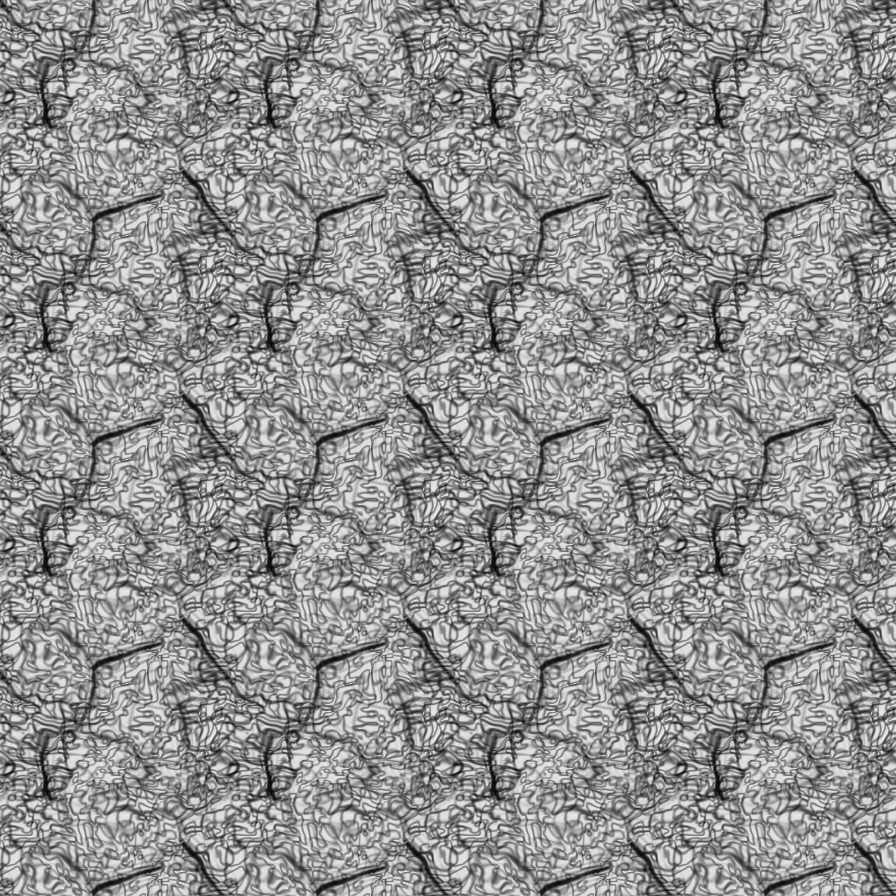
Reproduce this texture procedurally as a WebGL 1 fragment shader.

```glsl
precision highp float;
// Grey crumpled-stone texture, one tile repeated four by four.
// Thin zero-level lines of wrapped, warped noise at five scales form the
// grain; a few craggy dark veins with parallel creases lie on top.

uniform vec2 u_resolution;

#define REPEATS 4.0       // tiles across and down
#define PAPER 0.89        // lightest grey
#define LINE_WIDTH 0.0065 // grain line radius, in tiles
#define FINE_INK 0.43     // darkness of the smallest lines
#define COARSE_INK 0.55   // darkness of the largest lines
#define WARP 0.07         // crumpling distance, in tiles
#define VEIN_WIDTH 0.012  // vein core radius, in tiles
#define VEIN_INK 0.85     // darkness of the veins
#define CREASES 260.0     // angular frequency of creases beside veins

float hash(vec2 p) {
  vec3 q = fract(vec3(p.xyx) * 0.1031);
  q += dot(q, q.yzx + 33.33);
  return fract((q.x + q.y) * q.z);
}

// Wrapped value noise: x is the value in -0.5..0.5, yz its slope per tile.
vec3 noise(vec2 p, vec2 cells, float seed) {
  p *= cells;
  vec2 i = floor(p);
  vec2 f = p - i;
  vec2 u = f * f * (3.0 - 2.0 * f);
  vec2 du = 6.0 * f * (1.0 - f);
  vec2 lo = mod(i, cells) + seed * 17.3;
  vec2 hi = mod(i + 1.0, cells) + seed * 17.3;
  float a = hash(lo);
  float b = hash(vec2(hi.x, lo.y));
  float c = hash(vec2(lo.x, hi.y));
  float d = hash(hi);
  float k = a - b - c + d;
  float value = a + (b - a) * u.x + (c - a) * u.y + k * u.x * u.y - 0.5;
  vec2 slope = du * (vec2(b - a, c - a) + k * u.yx) * cells;
  return vec3(value, slope);
}

// Crumpling offset: three octaves of wrapped noise.
vec2 crumple(vec2 p) {
  vec2 offset = vec2(0.0);
  float amount = WARP;
  float cells = 4.0;
  for (int i = 0; i < 3; i++) {
    float seed = float(i) * 2.0 + 1.0;
    offset += amount * vec2(noise(p, vec2(cells), seed).x,
                            noise(p, vec2(cells), seed + 1.0).x);
    amount *= 0.55;
    cells = cells * 2.0 + 1.0;
  }
  return offset;
}

// Bowed stroke from a to b that wraps around the tile.
float vein(vec2 p, vec2 a, vec2 b, float bend, float strength) {
  vec2 q = p - 0.5 * (a + b);
  q -= floor(q + 0.5);
  float halfLength = 0.5 * length(b - a);
  vec2 dir = normalize(b - a);
  vec2 local = vec2(dot(q, dir), dot(q, vec2(-dir.y, dir.x)));
  float t = clamp(local.x / halfLength, -1.0, 1.0);
  float d = length(local - vec2(t * halfLength, bend * (1.0 - t * t)));
  float core = exp(-d * d / (VEIN_WIDTH * VEIN_WIDTH));
  float crease = exp(-d / 0.04) * (0.5 + 0.5 * cos(d * CREASES));
  return strength * max(core, 0.6 * crease);
}

// The vein network: fork, trunk, loop, side crack and small ring.
float veins(vec2 p) {
  vec2 fork = vec2(0.417, 0.047);
  vec2 knee = vec2(0.34, -0.25);
  vec2 bank = vec2(0.21, -0.27);
  vec2 loopEnd = vec2(0.68, -0.43);
  vec2 corner = vec2(0.99, 0.01);
  vec2 crack = vec2(0.78, -0.10);
  vec2 hook = vec2(1.14, -0.12);
  float ink = vein(p, fork, vec2(0.73, 0.125), 0.01, 1.0);
  ink = max(ink, vein(p, fork, vec2(0.20, 0.18), -0.03, 0.6));
  ink = max(ink, vein(p, fork, knee, 0.02, 0.85));
  ink = max(ink, vein(p, knee, bank, 0.0, 0.85));
  ink = max(ink, vein(p, bank, vec2(0.235, -0.58), -0.03, 1.0));
  ink = max(ink, vein(p, knee, loopEnd, 0.04, 0.6));
  ink = max(ink, vein(p, loopEnd, vec2(0.45, -0.57), 0.03, 0.5));
  ink = max(ink, vein(p, vec2(0.83, 0.245), corner, 0.01, 0.95));
  ink = max(ink, vein(p, corner, hook, -0.01, 0.85));
  ink = max(ink, vein(p, hook, vec2(1.17, -0.03), 0.0, 0.55));
  ink = max(ink, vein(p, corner, crack, 0.01, 0.6));
  ink = max(ink, vein(p, crack, vec2(0.83, -0.43), 0.02, 0.65));
  for (int side = 0; side < 2; side++) {
    float bow = 0.05 - 0.1 * float(side);
    ink = max(ink, vein(p, vec2(0.79, -0.56), vec2(0.97, -0.56), bow, 0.65));
  }
  return ink;
}

void main() {
  vec2 p = fract(gl_FragCoord.xy / u_resolution * REPEATS);
  vec2 offset = crumple(p);
  vec2 q = p + offset;
  float patches = smoothstep(-0.25, 0.25, noise(q, vec2(5.0), 9.0).x);
  float tone = PAPER;

  // Grain: equal-width lines, from large bends to small ones.
  float scale = 7.0;
  for (int i = 0; i < 5; i++) {
    vec2 cells = floor(vec2(0.75, 1.0) * scale + 0.5);
    vec3 n = noise(q, cells, 11.0 + float(i));
    float d = abs(n.x) / (length(n.yz) + 0.5) / LINE_WIDTH;
    float depth = mix(COARSE_INK * patches, FINE_INK, float(i) / 4.0);
    tone *= 1.0 - depth * exp(-d * d);
    scale *= 1.6;
  }

  // Veins, fading in and out along their length.
  float wear = 0.95 + 0.7 * noise(q, vec2(13.0), 21.0).x;
  tone *= 1.0 - VEIN_INK * min(veins(p + 0.7 * offset) * wear, 1.0);
  gl_FragColor = vec4(vec3(tone), 1.0);
}
```
